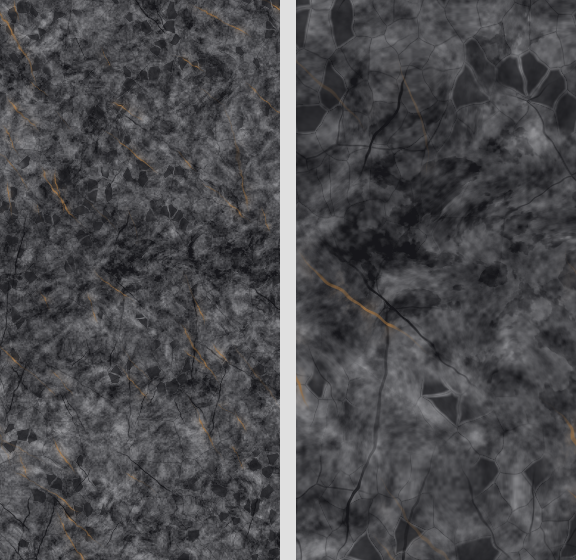
Left: the whole. Right: its middle third, enlarged.
Write a Shadertoy shader that draws this texture.

```glsl
// Dark grey brecciated marble with black cracks and thin ochre veins.
#define BASE_TONE 0.298
#define CLOUD_CONTRAST 0.16
#define GRAIN_CONTRAST 0.40
#define STREAK_CONTRAST 0.20
#define CRACK_COUNT 52
#define VEIN_COUNT 50
#define CRACK_WIDTH 0.0034
#define VEIN_WIDTH 0.0042
#define CRACK_DEPTH 0.62
#define OCHRE vec3(0.55, 0.40, 0.24)
#define SHADOW_TINT vec3(-0.004, -0.003, 0.010)

float hash(vec2 p) {
    vec3 q = fract(vec3(p.xyx) * 0.1031);
    q += dot(q, q.yzx + 33.33);
    return fract((q.x + q.y) * q.z);
}

vec2 hash2(vec2 p) { return vec2(hash(p), hash(p + 57.3)); }

float noise(vec2 p) {
    vec2 i = floor(p), f = fract(p);
    f = f * f * (3.0 - 2.0 * f);
    return mix(mix(hash(i), hash(i + vec2(1, 0)), f.x),
               mix(hash(i + vec2(0, 1)), hash(i + vec2(1, 1)), f.x), f.y);
}

float fbm(vec2 p) {
    float sum = 0.0, amp = 0.5;
    for (int i = 0; i < 5; i++) {
        sum += amp * noise(p);
        p = mat2(1.6, 1.2, -1.2, 1.6) * p + 11.7;
        amp *= 0.56;
    }
    return sum / 1.07;
}

vec2 wobble(vec2 p) { return vec2(noise(p), noise(p + 31.4)) - 0.5; }

// Cellular noise: x = distance to the cell border, y = random value of the cell
vec2 cells(vec2 p) {
    vec2 base = floor(p), nearest = vec2(0), home = base;
    float best = 9.0, border = 9.0;
    for (int k = 0; k < 9; k++) {
        vec2 c = base + vec2(k % 3 - 1, k / 3 - 1);
        vec2 d = c + hash2(c) - p;
        if (dot(d, d) < best) { best = dot(d, d); nearest = d; home = c; }
    }
    for (int k = 0; k < 25; k++) {
        vec2 c = home + vec2(k % 5 - 2, k / 5 - 2);
        vec2 d = c + hash2(c) - p;
        vec2 gap = d - nearest;
        if (dot(gap, gap) > 1e-5)
            border = min(border, dot(0.5 * (d + nearest), normalize(gap)));
    }
    return vec2(border, hash(home + 7.7));
}

// Coverage of a line of the given half width
float stroke(float dist, float halfWidth, float px) {
    return 1.0 - smoothstep(halfWidth - px, halfWidth + px, abs(dist));
}

// Tapered straight strand at a hashed place: x = line, y = soft halo
vec2 strand(vec2 p, float seed, float angle, float halfLength, float width, float px) {
    vec2 d = p - hash2(vec2(seed, seed * 1.7 + 3.0)) * vec2(1, 2);
    vec2 dir = vec2(cos(angle), sin(angle));
    float across = dot(d, vec2(-dir.y, dir.x));
    float taper = 1.0 - smoothstep(0.35, 1.0, abs(dot(d, dir)) / halfLength);
    return taper * vec2(stroke(across, width * taper * 0.5, px), exp(-abs(across) * 95.0));
}

float glow(vec2 p, vec2 centre, float radius) {
    vec2 d = (p - centre) / radius;
    return exp(-dot(d, d));
}

void mainImage(out vec4 fragColor, in vec2 fragCoord) {
    vec2 p = fragCoord / iResolution.y * 2.0;
    float px = 1.6 / iResolution.y;
    vec2 bent = p + 0.07 * wobble(p * 4.0) + 0.035 * wobble(p * 16.0);
    vec2 jagged = p + 0.03 * wobble(p * 6.0) + 0.010 * wobble(p * 30.0) + 0.005 * wobble(p * 80.0);

    // Clouds, crisp mineral grain and slanted streaks
    float region = fbm(p * 2.3 + 4.0);
    float grain = fbm(bent * 38.0);
    vec2 slant = mat2(0.8, -0.6, 0.6, 0.8) * bent;
    float streak = fbm(slant * vec2(12.0, 50.0));
    float tone = BASE_TONE + CLOUD_CONTRAST * (fbm(bent * 4.5) - 0.5);
    tone += GRAIN_CONTRAST * (grain - 0.5) + 0.11 * (noise(p * 190.0) - 0.5);
    tone += STREAK_CONTRAST * (streak - 0.5) * smoothstep(0.38, 0.56, region);

    // Broad light and dark zones
    tone += 0.09 * glow(p, vec2(0.06, 1.5), 0.17) + 0.03 * glow(p, vec2(0.4, 0.42), 0.35);
    tone -= 0.04 * glow(p, vec2(0.2, 1.08), 0.3) + 0.04 * glow(p, vec2(0.88, 1.15), 0.2);

    // Pale mottles and lacy dark blotches
    tone += 0.07 * smoothstep(0.57, 0.66, fbm(bent * 11.0 + 19.0)) * (0.3 + 1.4 * grain);
    float lace = smoothstep(0.50, 0.57, fbm(bent * 26.0 + 5.0));
    tone -= 0.085 * lace * smoothstep(0.44, 0.58, fbm(p * 4.0 + 8.0));

    // Broken angular fragments, some of them nearly black
    vec2 chip = cells(jagged * vec2(30.0, 24.0));
    vec2 slab = cells(jagged * 8.0 + 3.0);
    float broken = smoothstep(0.46, 0.56, fbm(p * 4.4 + 23.0) + 0.07 * smoothstep(1.5, 1.9, p.y));
    tone += 0.045 * (slab.y - 0.5) + 0.08 * (chip.y - 0.5) * broken;
    float black = broken * step(0.82, chip.y) * smoothstep(0.0, 0.12, chip.x);
    tone = mix(tone, 0.13 + 0.1 * (grain - 0.5), 0.8 * black);

    // Hairline cracks on cell borders, then long straight cracks
    float gate = smoothstep(0.40, 0.62, noise(p * 11.0 + 2.0));
    float crack = 0.5 * gate * stroke(slab.x / 8.0, 0.0010, px);
    crack = max(crack, 0.35 * broken * stroke(chip.x / 27.0, 0.0006, px));
    for (int i = 0; i < CRACK_COUNT; i++) {
        float seed = float(i) + 101.0, r = hash(vec2(seed, 9.0));
        float angle = (i % 2 == 0 ? -1.35 : 0.7) + 0.9 * r;
        vec2 s = strand(jagged, seed, angle, 0.06 + 0.26 * r * r, CRACK_WIDTH * (0.3 + r), px);
        crack = max(crack, s.x * (0.4 + 0.6 * gate) + 0.10 * s.y);
    }
    tone *= 1.0 - CRACK_DEPTH * min(crack, 1.0);

    // Ochre veins running down to the right, with a faint rusty halo
    float vein = 0.0, rust = 0.0;
    float flow = smoothstep(0.3, 0.6, noise(p * 19.0 + 6.0));
    for (int i = 0; i < VEIN_COUNT; i++) {
        float seed = float(i) + 211.0, r = hash(vec2(seed, 5.0));
        float angle = mix(-1.4, -0.45, hash(vec2(seed, 14.0)));
        vec2 s = strand(jagged, seed, angle, 0.05 + 0.19 * r * r, VEIN_WIDTH * (0.3 + r), px);
        vein = max(vein, s.x * (0.25 + 0.6 * flow));
        rust = max(rust, s.y * flow);
    }
    rust *= smoothstep(0.45, 0.62, grain);

    tone = clamp(tone, 0.09, 0.56);
    vec3 colour = vec3(tone) + SHADOW_TINT;
    colour = mix(colour, OCHRE * (0.55 + 0.9 * grain), clamp(0.85 * vein + 0.25 * rust, 0.0, 0.85));
    fragColor = vec4(colour, 1.0);
}
```
